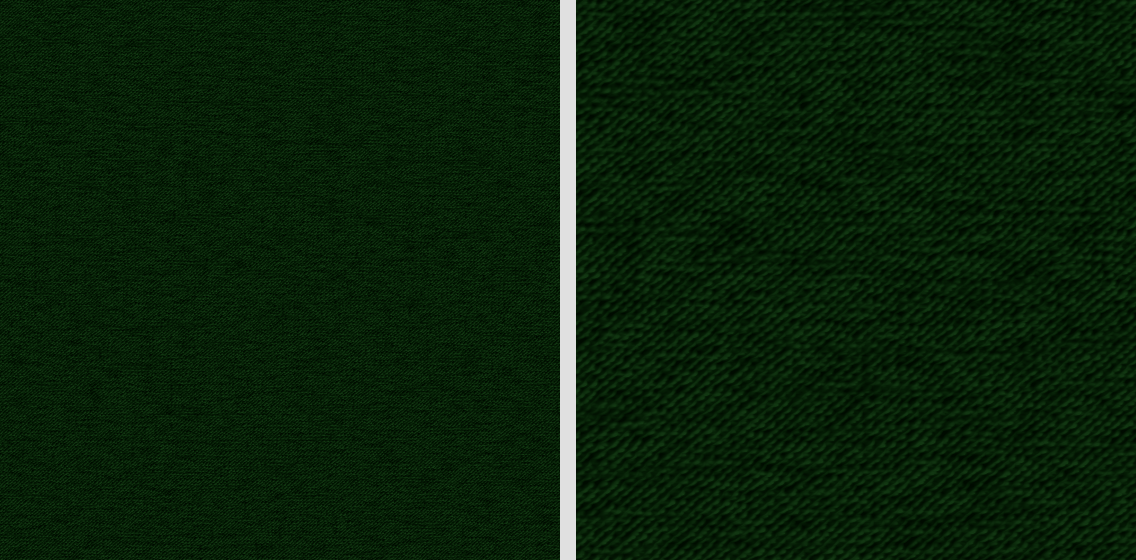
Left, the full canvas; right, a detail of the centre.
This texture is drawn by a WebGL 1 fragment shader. Its source:

```glsl
precision highp float;

uniform vec2 u_resolution;

const float TAU = 6.2831853;
const vec3 SHADOW = vec3(0.0, 0.045, 0.0);
const vec3 CLOTH = vec3(0.02, 0.115, 0.02);
const vec3 HIGHLIGHT = vec3(0.07, 0.215, 0.07);

vec2 hash2(vec2 cell) {
    vec2 mixed = vec2(dot(cell, vec2(127.1, 311.7)), dot(cell, vec2(269.5, 183.3)));
    return fract(sin(mixed) * 43758.545);
}

// Distance to the nearest jittered point, roughly centred on zero
float cellular(vec2 p) {
    vec2 base = floor(p);
    vec2 local = fract(p);
    float nearest = 4.0;
    for (int j = -1; j <= 1; j++) {
        for (int i = -1; i <= 1; i++) {
            vec2 offset = vec2(float(i), float(j));
            vec2 toPoint = offset + hash2(base + offset) - local;
            nearest = min(nearest, dot(toPoint, toPoint));
        }
    }
    return sqrt(nearest) - 0.42;
}

// Layered sines that bend the threads slightly
float threadWobble(vec2 p) {
    return 0.5 * sin(p.x * 41.0 + 3.0 * sin(p.y * 23.0))
         + 0.3 * sin(p.x * 97.0 - p.y * 61.0)
         + 0.2 * sin(p.x * 173.0 + p.y * 139.0);
}

// Diagonal ribs rising to the right
float twill(vec2 p, vec2 threads, float phase) {
    return sin(TAU * (p.x * threads.x - p.y * threads.y) + phase);
}

// Horizontal weft threads
float weft(float y, float rows, float phase) {
    return sin(TAU * y * rows + phase);
}

// Steeper flanks with rounded crests
float crisp(float wave) {
    return wave * (1.35 - 0.35 * wave * wave);
}

vec3 clothColor(float tone) {
    vec3 lower = mix(SHADOW, CLOTH, clamp(tone * 2.0, 0.0, 1.0));
    return mix(lower, HIGHLIGHT, clamp(tone * 2.0 - 1.0, 0.0, 1.0));
}

void main() {
    vec2 uv = gl_FragCoord.xy / u_resolution;
    vec2 threads = vec2(150.0, 172.0);

    // Uneven yarn: thin slubs, faint bands and broken fibres
    float wobble = threadWobble(uv);
    float slub = cellular(uv * vec2(30.0, 200.0) + vec2(0.0, wobble * 0.3));
    float band = cellular(uv * vec2(12.0, 70.0) + 17.0);
    float fibre = cellular(uv * vec2(190.0, 300.0) + 53.0);

    // Ribs shift from thread to thread and flatten along the slubs
    float phase = wobble * 1.4 + slub * 2.0 + fibre * 2.2;
    float rib = crisp(twill(uv, threads, phase));
    float row = weft(uv.y, threads.y, wobble);
    float weave = mix(rib, row, 0.1 + 0.4 * smoothstep(0.05, 0.4, band - slub));

    float tone = 0.52 + 0.31 * weave - 0.42 * slub - 0.1 * band - 0.6 * fibre;
    gl_FragColor = vec4(clothColor(tone), 1.0);
}
```
